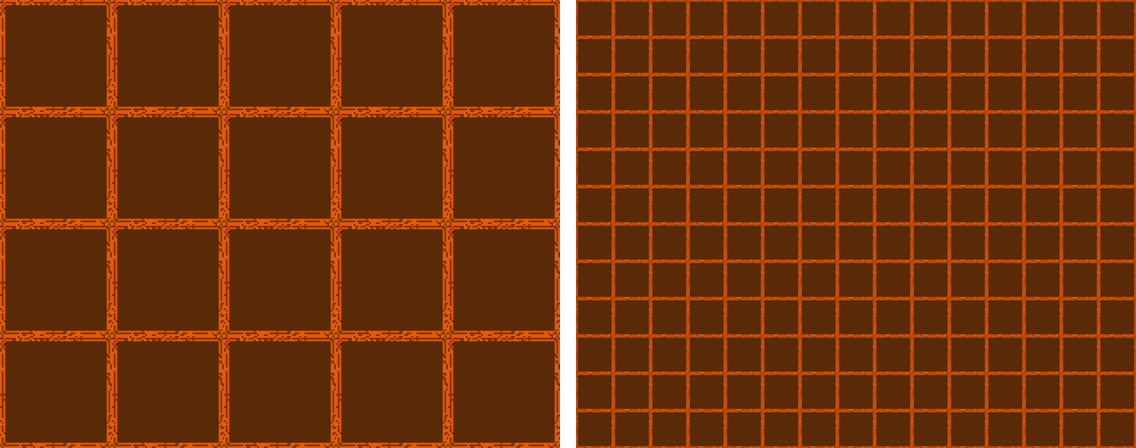
Left, the tile; right, the same tile 3 across and 3 down.
Reproduce this pattern procedurally as a WebGL 2 fragment shader.

```glsl
#version 300 es
precision highp float;
// Brown square tiles framed by a grid of blocky, streaked orange bands.

#define REPEATS vec2(5.0, 4.0)   // tiles across and down
#define TEXELS 64.0              // blocks along one tile side
#define HALF_BAND 3.0            // blocks from grid line to band edge
#define STREAKS 20.0             // noise cells along one tile side
#define ACROSS_SCALE 0.43        // noise cells per block across a band
#define WARP 5.5                 // how far noise bends the streaks
#define CUT 0.15                 // higher values leave less bright ink
#define SAMPLES 4                // antialiasing samples per axis

uniform vec2 u_resolution;
out vec4 fragColor;

const float PI = 3.14159;
const vec3 TILE_BROWN = vec3(0.35, 0.16, 0.03);
const vec3 BAND_RUST = vec3(0.51, 0.18, 0.00);
const vec3 STREAK_ORANGE = vec3(0.89, 0.36, 0.05);

// Integer hash of a lattice point, from 0 to 1
float hash(vec2 cell, float seed) {
    uvec3 k = uvec3(ivec3(vec3(cell, seed)) + 64);
    uint h = k.x * 73856093u ^ k.y * 19349663u ^ k.z * 83492791u;
    h = (h ^ (h >> 15)) * 2246822519u;
    h = (h ^ (h >> 13)) * 3266489917u;
    return float((h ^ (h >> 16)) & 65535u) / 65536.0;
}

// Corner contribution; x wraps once per tile
float corner(vec2 cell, vec2 offset, float seed) {
    float angle = 2.0 * PI * hash(vec2(mod(cell.x, STREAKS), cell.y), seed);
    return dot(vec2(cos(angle), sin(angle)), offset);
}

float gradientNoise(vec2 p, float seed) {
    vec2 cell = floor(p);
    vec2 f = p - cell;
    vec2 w = f * f * f * (f * (f * 6.0 - 15.0) + 10.0);
    vec2 e = vec2(1.0, 0.0);
    float low = mix(corner(cell, f, seed),
                    corner(cell + e.xy, f - e.xy, seed), w.x);
    float high = mix(corner(cell + e.yx, f - e.yx, seed),
                     corner(cell + e.xx, f - e.xx, seed), w.x);
    return mix(low, high, w.y);
}

// Bright rails and core, broken by noise stretched along the band
float streak(float along, float across, float seed) {
    vec2 p = vec2(along * STREAKS / TEXELS, across * ACROSS_SCALE);
    float phase = PI * (abs(across) - 0.5) + WARP * gradientNoise(p, seed);
    return step(CUT, cos(phase));
}

// Small broken ring around a bright core where bands meet
float crossing(vec2 d) {
    float bend = gradientNoise(d * ACROSS_SCALE, 9.0);
    return step(CUT, cos(PI * (length(d) - 0.5) + 2.0 * bend));
}

vec3 pattern(vec2 p) {
    vec2 block = floor(fract(p) * TEXELS) + 0.5;
    vec2 d = block - TEXELS * step(0.5 * TEXELS, block);
    bvec2 inBand = lessThan(abs(d), vec2(HALF_BAND));
    if (!any(inBand)) return TILE_BROWN;
    float ink = all(inBand) ? crossing(d)
              : inBand.y ? streak(block.x, d.y, 2.0)
              : streak(block.y, d.x, 5.0);
    return mix(BAND_RUST, STREAK_ORANGE, ink);
}

void main() {
    // Average a grid of samples to smooth block edges
    vec3 sum = vec3(0.0);
    for (int j = 0; j < SAMPLES; j++) {
        for (int i = 0; i < SAMPLES; i++) {
            vec2 jitter = (vec2(i, j) + 0.5) / float(SAMPLES) - 0.5;
            sum += pattern((gl_FragCoord.xy + jitter) / u_resolution * REPEATS);
        }
    }
    fragColor = vec4(sum / float(SAMPLES * SAMPLES), 1.0);
}
```
